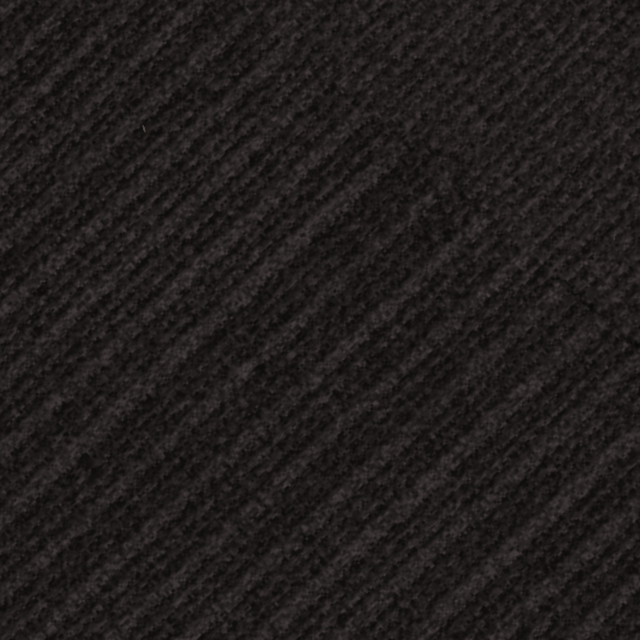
Give the GLSL for this texture, as a Shadertoy shader.

```glsl
// Dark tufted carpet: diagonal wide ribs with thin lines between, and a seam to a finer ribbed tile.

float hash(vec2 p) {
    vec3 q = fract(vec3(p.xyx) * 0.1031);
    q += dot(q, q.yzx + 33.33);
    return fract((q.x + q.y) * q.z);
}

float noise(vec2 p) {
    vec2 i = floor(p), f = fract(p);
    f = f * f * (3.0 - 2.0 * f);
    return mix(mix(hash(i), hash(i + vec2(1, 0)), f.x),
               mix(hash(i + vec2(0, 1)), hash(i + vec2(1, 1)), f.x), f.y);
}

// Soft-edged stripe around zero
float stripe(float d, float halfWidth, float soft) {
    return 1.0 - smoothstep(halfWidth - soft, halfWidth + soft, abs(d));
}

// Wide ribs, each followed by two thin lines of uneven strength
float wideRibs(float x, float along) {
    float light = 0.0;
    for (int k = -1; k <= 1; k++) {
        float id = floor(x) + float(k) + 60.0;
        float rnd = hash(vec2(id, 5.0));
        float d = x + 60.0 - id - 0.5 - 0.12 * (rnd - 0.5);
        float drift = noise(vec2(along * 7.0 + 20.0, id * 3.7));
        light = max(light, (0.54 + 0.18 * drift) * stripe(d, 0.13 + 0.05 * rnd, 0.05));
        for (int j = 0; j < 2; j++) {
            float pick = hash(vec2(id, 9.0 + float(j)));
            float thin = 0.2 + 0.3 * pick + 0.2 * noise(vec2(along * 11.0 + 50.0, id * 5.3 + float(j) * 2.6));
            light = max(light, thin * stripe(d - 0.37 - 0.25 * float(j), 0.045 + 0.025 * pick, 0.035));
        }
    }
    return light;
}

// Closely set narrow ribs
float narrowRibs(float x, float along) {
    float id = floor(x) + 90.0;
    float strength = 0.4 + 0.25 * noise(vec2(along * 9.0 + 20.0, id * 3.1));
    return strength * stripe(fract(x) - 0.5, 0.2 + 0.08 * hash(vec2(id, 3.0)), 0.13);
}

void mainImage(out vec4 fragColor, in vec2 fragCoord) {
    vec2 uv = fragCoord / iResolution.xy;

    // Coordinates along and across the ribs
    float along = dot(uv, vec2(0.731, 0.682));
    float across = dot(uv, vec2(-0.682, 0.731));

    // Yarn tufts at two sizes
    vec2 yarn = vec2(along, across) + 3.0;
    float coarse = noise(yarn * vec2(135.0, 165.0));
    float fine = noise(yarn.yx * vec2(265.0, 240.0) + 31.0);
    float pile = 0.5 * coarse + 0.5 * fine;

    // Tufts push the rib edges sideways
    float rough = noise(yarn.yx * vec2(125.0, 150.0) + 77.0) - 0.5;
    across += 0.003 * (noise(uv * 9.0 + 4.0) - 0.5) + 0.007 * rough + 0.005 * (fine - 0.5);

    // Ribs crowd together toward the upper left
    float crowd = max(across - 0.2, 0.0);
    float x = across + 0.3 * crowd * crowd;

    // Two tiles meeting at the seam
    float seam = dot(uv, vec2(0.657, 0.754)) - 1.0 + 0.012 * rough;
    float farSide = smoothstep(-0.004, 0.004, seam);
    float light = mix(wideRibs(x / 0.0826 - 0.12, along),
                      0.12 + 0.85 * narrowRibs(across / 0.0245 + 0.3, along), farSide);

    // Patchy wear and yarn shading
    light += 0.08 * (noise(uv * 5.0 + 12.0) - 0.5) + 0.55 * (pile - 0.5) + 0.1;
    vec3 color = mix(vec3(0.085, 0.075, 0.07), vec3(0.192, 0.17, 0.169), clamp(light, 0.0, 1.1));
    color *= 1.0 + 0.95 * (pile - 0.5);

    // Broken shadow in the seam, deeper toward the lower right
    float gap = stripe(seam, 0.004, 0.004) * smoothstep(0.2, 0.7, noise(uv * 26.0 + 8.0));
    color *= 1.0 - gap * mix(0.1, 0.5, smoothstep(0.5, 0.85, uv.x));

    // One pale stray fibre
    vec2 fibre = uv - vec2(0.225, 0.799);
    fibre.x += 0.3 * fibre.y;
    float lint = 1.0 - smoothstep(0.4, 1.0, length(fibre / vec2(0.0025, 0.008)));
    color = mix(color, vec3(0.4, 0.37, 0.35), 0.7 * lint);

    fragColor = vec4(color, 1.0);
}
```
